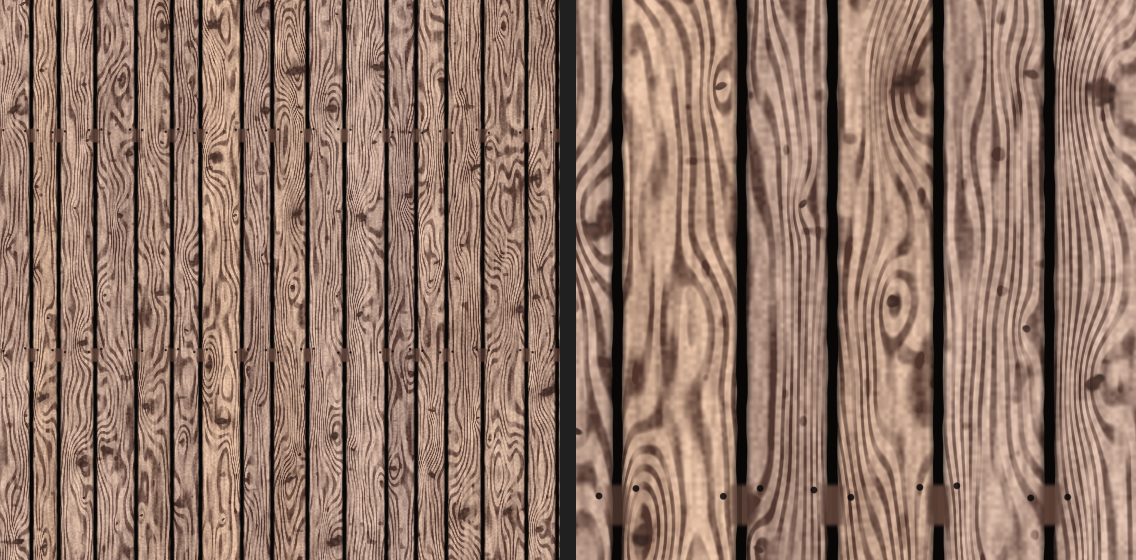
Left, the full canvas; right, a detail of the centre.
Reproduce this texture procedurally as a WebGL 1 fragment shader.

```glsl
precision highp float;
uniform vec2 u_resolution;

#define GAP_HALF 0.0030
#define RAIL_LOW 0.366
#define RAIL_HIGH 0.758
#define RAIL_HALF 0.012
#define NAIL_INSET 0.0110
#define NAIL_RADIUS 0.0020
#define GRAIN_DEPTH 0.62
#define KNOTS 6
#define GAP_COLOR vec3(0.035, 0.025, 0.025)
#define RAIL_COLOR vec3(0.36, 0.25, 0.21)
#define WOOD_DARK vec3(0.31, 0.21, 0.18)
#define WOOD_LIGHT vec3(0.87, 0.75, 0.67)

float hash(vec2 p) {
  vec3 a = fract(vec3(p.xyx) * 0.1031);
  a += dot(a, a.yzx + 33.33);
  return fract((a.x + a.y) * a.z);
}

float noise(vec2 p) {
  vec2 i = floor(p), f = fract(p);
  f = f * f * (3.0 - 2.0 * f);
  return mix(mix(hash(i), hash(i + vec2(1.0, 0.0)), f.x),
             mix(hash(i + vec2(0.0, 1.0)), hash(i + 1.0), f.x), f.y);
}

// Right edges of the sixteen planks; returns left edge, right edge, index
vec3 findPlank(float x) {
  mat4 edges = mat4(0.056, 0.105, 0.170, 0.243, 0.307, 0.358, 0.432, 0.486,
                    0.549, 0.615, 0.690, 0.743, 0.797, 0.862, 0.940, 0.995);
  vec3 plank = vec3(-0.005, 1.056, 0.0);
  for (int i = 0; i < 4; i++) {
    for (int j = 0; j < 4; j++) {
      float e = edges[i][j];
      if (x >= e) {
        plank.x = e;
        plank.z += 1.0;
      } else {
        plank.y = min(plank.y, e);
      }
    }
  }
  plank.z = mod(plank.z, 16.0);
  return plank;
}

// x: knot darkness, y: shift of the grain rings, z: dark halo
vec3 knots(vec2 p, float width, float id) {
  vec3 result = vec3(0.0);
  for (int k = 0; k < KNOTS; k++) {
    vec2 seed = vec2(id * 7.0 + 3.0, float(k) * 13.0 + 5.0);
    float size = hash(seed + 1.0);
    float radius = mix(0.0025, 0.0105, size * size);
    vec2 center = vec2(width * mix(0.12, 0.88, hash(seed + 2.0)),
                       (float(k) + hash(seed + 3.0)) / float(KNOTS));
    vec2 d = (p - center) / radius;
    d.y -= d.x * (hash(seed + 4.0) - 0.35) * 0.8;
    float bulge = exp(-dot(d * vec2(1.0, 0.5), d * vec2(1.0, 0.5)) / 9.0);
    d *= vec2(mix(0.45, 1.1, hash(seed + 5.0)), 1.1);
    float dist = length(d) + 0.5 * (noise(p * 260.0 + seed) - 0.5);
    result.x = max(result.x, 1.0 - smoothstep(0.6, 1.15, dist));
    result.y += bulge * radius * 480.0;
    result.z = max(result.z, exp(-dist * dist * 0.3) * size);
  }
  return result;
}

void main() {
  vec2 uv = gl_FragCoord.xy / u_resolution;
  float aa = 0.8 / u_resolution.x;
  vec3 plank = findPlank(uv.x);
  float width = plank.y - plank.x, id = plank.z;
  vec2 p = vec2(uv.x - plank.x, uv.y);
  vec2 q = p + id * vec2(1.7, 2.3);
  float character = hash(vec2(id, 41.0));

  // Growth rings, bent by noise and by the knots
  vec3 knot = knots(p, width, id);
  float phase = p.x * mix(155.0, 85.0, character)
              + (noise(q * vec2(24.0, 6.0)) - 0.5) * mix(2.5, 11.0, character * character)
              + (noise(q * vec2(65.0, 18.0)) - 0.5) * 1.8 + knot.y;
  float ring = smoothstep(0.3, 0.95, 0.5 + 0.5 * sin(6.2832 * phase));
  float dashes = smoothstep(0.15, 0.65, noise(q * vec2(170.0, 32.0)));

  // Weathered tone: rings, fibres, stains and pits
  float tone = 0.80 + 0.10 * (hash(vec2(id, 73.0)) - 0.5);
  tone -= GRAIN_DEPTH * ring * mix(0.3, 1.0, dashes);
  tone += 0.32 * (noise(q * vec2(330.0, 45.0)) - 0.5);
  tone += 0.22 * (noise(q * 370.0) - 0.5);
  tone += 0.26 * (noise(q * vec2(28.0, 7.0)) - 0.5);
  float pits = smoothstep(0.86, 0.96, noise(q * vec2(95.0, 62.0)));
  tone -= 0.45 * pits + 0.35 * knot.z;
  vec3 color = mix(WOOD_DARK, WOOD_LIGHT, clamp(tone, 0.0, 1.08));
  color *= mix(vec3(1.03, 1.0, 0.96), vec3(0.97, 0.97, 1.0), hash(vec2(id, 19.0)));
  vec3 knotColor = WOOD_DARK * mix(0.55, 1.15, noise(q * vec2(180.0, 300.0)));
  color = mix(color, knotColor, 0.85 * knot.x);

  // Rounded, slightly ragged plank edges
  float edge = min(p.x, width - p.x) + 0.0012 * (noise(q * vec2(60.0, 90.0)) - 0.5);
  color *= mix(0.55, 1.0, smoothstep(GAP_HALF, GAP_HALF + 0.0035, edge));

  // Rails behind the gaps, rust around them and a pair of nails per plank
  float rail = 0.0;
  for (int r = 0; r < 2; r++) {
    float railY = mix(RAIL_LOW, RAIL_HIGH, float(r));
    rail = max(rail, 1.0 - smoothstep(RAIL_HALF - 0.002, RAIL_HALF + 0.002, abs(uv.y - railY)));
    float jitter = 0.008 * (hash(vec2(id + 3.0, float(r) + step(width * 0.5, p.x) * 9.0)) - 0.5);
    vec2 nail = vec2(min(p.x, width - p.x) - NAIL_INSET, uv.y - railY - 0.008 - jitter);
    color = mix(color, GAP_COLOR, 0.85 * (1.0 - smoothstep(NAIL_RADIUS - aa, NAIL_RADIUS + aa, length(nail))));
  }
  float rust = rail * (1.0 - smoothstep(GAP_HALF + 0.002, GAP_HALF + 0.006, edge));
  color = mix(color, RAIL_COLOR, 0.65 * rust);
  vec3 gapColor = mix(GAP_COLOR, RAIL_COLOR * mix(0.6, 1.1, hash(vec2(id, 91.0))), rail);
  float gap = 1.0 - smoothstep(GAP_HALF - aa, GAP_HALF + aa, edge);
  gl_FragColor = vec4(mix(color, gapColor, gap), 1.0);
}
```
